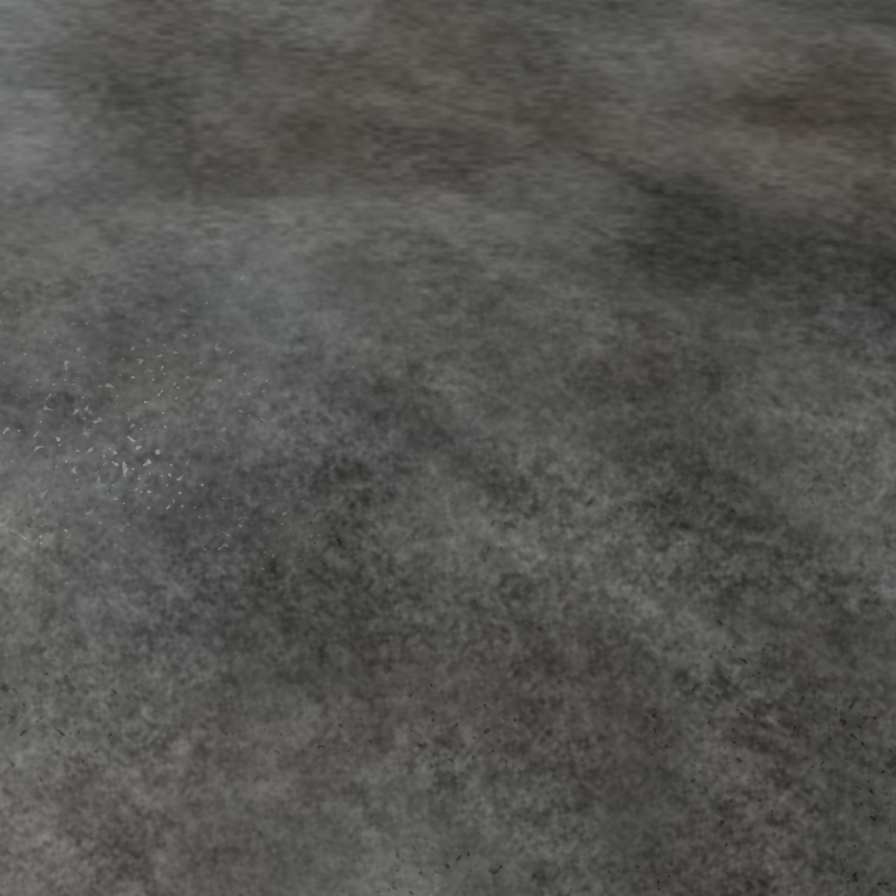
Write a Shadertoy shader that draws this texture.

```glsl
const vec3 STONE = vec3(0.343, 0.343, 0.335);
const vec3 WARM_TINT = vec3(0.016, 0.002, -0.015);
const vec3 COOL_TINT = vec3(-0.003, 0.000, 0.007);
const vec3 SHEEN = vec3(0.080, 0.088, 0.100);
const float CLOUD_CONTRAST = 0.21;
const float MOTTLE_CONTRAST = 0.12;
const float GRAIN_CONTRAST = 0.135;
const float GLINT_STRENGTH = 0.20;
const float PIT_STRENGTH = 0.10;
const float HORIZON = 1.9;
const float DEPTH_STRETCH = 2.3;
const mat2 TURN = mat2(0.8, 0.6, -0.6, 0.8);

float hash(vec2 p) {
    vec3 q = fract(p.xyx * vec3(0.1031, 0.1030, 0.0973));
    q += dot(q, q.yzx + 33.33);
    return fract((q.x + q.y) * q.z);
}

float noise(vec2 p) {
    vec2 cell = floor(p), f = fract(p);
    f = f * f * (3.0 - 2.0 * f);
    float low = mix(hash(cell), hash(cell + vec2(1, 0)), f.x);
    float high = mix(hash(cell + vec2(0, 1)), hash(cell + vec2(1, 1)), f.x);
    return mix(low, high, f.y);
}

float fbm(vec2 p) {
    float sum = 0.0, weight = 0.5;
    for (int i = 0; i < 5; i++) {
        sum += weight * noise(p);
        p = TURN * p * 2.03 + 17.3;
        weight *= 0.5;
    }
    return sum / 0.97;
}

// Soft elliptical patch, one at its centre
float patchAt(vec2 uv, vec2 centre, vec2 size) {
    vec2 d = (uv - centre) / size;
    return exp(-dot(d, d));
}

// Two layers of fine noise, centred on zero
float grainLayer(vec2 p) {
    return 0.55 * noise(TURN * p) + 0.45 * noise(p * 0.67 + 29.0) - 0.5;
}

// Small irregular flecks where two noises peak together
float flecks(vec2 p, float threshold) {
    float peaks = 0.7 * noise(TURN * p) + 0.3 * noise(p * 1.31 + 47.0);
    return smoothstep(threshold, threshold + 0.18, peaks);
}

void mainImage(out vec4 fragColor, in vec2 fragCoord) {
    vec2 uv = fragCoord / iResolution.xy;

    // Receding floor plane: patches flatten towards the top
    float depth = 1.0 / (HORIZON - uv.y);
    vec2 ground = vec2((uv.x - 0.5) * depth, DEPTH_STRETCH * depth);
    ground.y += 0.30 * ground.x;

    // Cloudy stains with warped edges
    vec2 warp = vec2(fbm(ground * 6.0 + 3.7), fbm(ground * 6.0 + 41.2)) - 0.5;
    float clouds = fbm(ground * 8.5 + warp * 1.2 + 12.0) - 0.5;
    float mottle = fbm(ground * 70.0 + 65.0) - 0.5;
    float hue = fbm(ground * 5.0 + 83.0) - 0.5;

    // Fine grain, drawn out sideways in the distance
    float far = smoothstep(0.4, 1.0, uv.y);
    float nearGrain = grainLayer(uv * 205.0);
    float farGrain = noise(uv * vec2(95.0, 215.0) + 71.0) - 0.5;
    float grain = mix(nearGrain, farGrain, far);
    float coarse = smoothstep(0.25, 0.75, fbm(ground * 16.0 + 31.0));
    float roughness = mix(1.15, 0.5, far) * mix(0.75, 1.25, coarse);

    // Broad light, dark stains and pale wear
    vec2 blot = uv + warp * 0.25;
    float light = 0.042 * (0.5 - uv.x);
    light += 0.020 * patchAt(uv, vec2(0.0, 0.62), vec2(0.22, 0.30));
    light -= 0.048 * patchAt(blot, vec2(0.90, 0.68), vec2(0.30, 0.13));
    light -= 0.042 * patchAt(blot, vec2(0.48, 0.89), vec2(0.28, 0.09));
    light -= 0.045 * patchAt(blot, vec2(0.60, 0.59), vec2(0.10, 0.025));
    light -= 0.035 * patchAt(blot, vec2(0.38, 0.76), vec2(0.12, 0.020));
    light += 0.028 * patchAt(blot, vec2(0.40, 0.70), vec2(0.26, 0.06));
    light += 0.040 * patchAt(blot, vec2(0.80, 0.29), vec2(0.14, 0.05));
    light -= 0.022 * patchAt(blot, vec2(0.35, 0.42), vec2(0.20, 0.08));
    light -= 0.025 * patchAt(uv, vec2(0.95, 0.05), vec2(0.28, 0.22));

    float tone = light + CLOUD_CONTRAST * clouds;
    tone += (MOTTLE_CONTRAST * mottle + GRAIN_CONTRAST * grain) * roughness;

    // Glints on the left, small pits in the foreground
    float glintZone = patchAt(uv, vec2(0.12, 0.50), vec2(0.30, 0.17));
    float clusters = smoothstep(0.25, 0.7, noise(uv * 18.0));
    float glints = flecks(uv * vec2(165.0, 195.0), mix(0.82, 0.70, glintZone));
    tone += GLINT_STRENGTH * glints * (0.15 + 0.85 * glintZone) * (0.4 + 0.6 * clusters);
    float pitZone = smoothstep(0.65, 0.3, uv.y) * smoothstep(0.35, 0.65, noise(uv * 11.0 + 5.0));
    tone -= PIT_STRENGTH * pitZone * flecks(uv * 165.0 + 13.0, 0.74);

    // Brown and blue casts, then corner reflections
    float warmth = patchAt(blot, vec2(0.52, 0.88), vec2(0.40, 0.10));
    warmth += 0.8 * patchAt(blot, vec2(0.96, 0.82), vec2(0.22, 0.12));
    warmth += 0.2 * smoothstep(0.5, 0.1, uv.y) + 1.2 * hue;
    float coolness = patchAt(uv, vec2(0.20, 0.52), vec2(0.45, 0.28));
    float reflection = patchAt(uv, vec2(0.00, 1.00), vec2(0.10, 0.16));
    reflection += 0.6 * patchAt(uv, vec2(0.76, 1.02), vec2(0.09, 0.12));

    vec3 color = STONE + tone + WARM_TINT * warmth + COOL_TINT * coolness;
    color += SHEEN * reflection;
    fragColor = vec4(clamp(color, 0.0, 1.0), 1.0);
}
```
